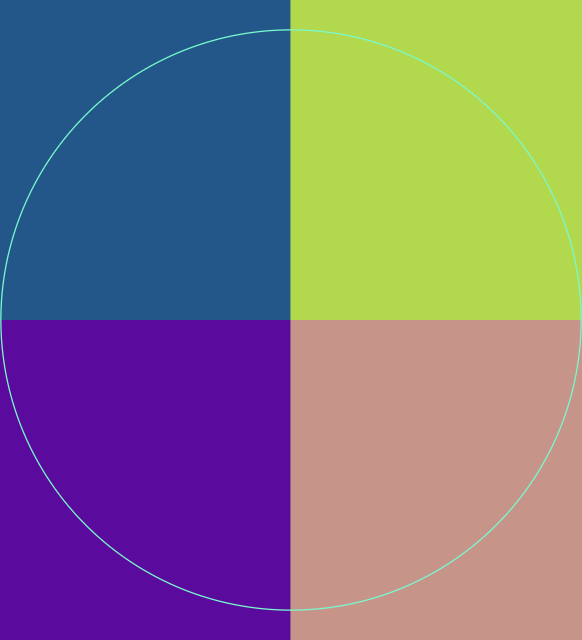
Reproduce this background procedurally as a Shadertoy shader.

```glsl
// Four flat colour quadrants with a thin aquamarine ring around the centre.
#define SPLIT vec2(0.499, 0.5)
#define RING_CENTER vec2(0.5, 0.5)
#define RING_RADIUS 0.4985
#define RING_WIDTH 0.0022
#define RING_COLOR vec3(0.47, 0.98, 0.80)
#define TOP_LEFT vec3(0.137, 0.343, 0.537)
#define TOP_RIGHT vec3(0.698, 0.847, 0.306)
#define BOTTOM_LEFT vec3(0.353, 0.039, 0.616)
#define BOTTOM_RIGHT vec3(0.780, 0.580, 0.540)

// Quadrant colours, blended over one pixel at the dividing lines
vec3 quadrants(vec2 uv, vec2 pixel) {
    vec2 side = clamp((uv - SPLIT) / pixel + 0.5, 0.0, 1.0);
    vec3 bottom = mix(BOTTOM_LEFT, BOTTOM_RIGHT, side.x);
    vec3 top = mix(TOP_LEFT, TOP_RIGHT, side.x);
    return mix(bottom, top, side.y);
}

// Coverage of the ring outline; lengths are in canvas widths
float ringMask(vec2 fromCenter, float pixel) {
    float edge = abs(length(fromCenter) - RING_RADIUS) - 0.5 * RING_WIDTH;
    return clamp(0.5 - edge / pixel, 0.0, 1.0);
}

void mainImage(out vec4 fragColor, in vec2 fragCoord) {
    vec2 uv = fragCoord / iResolution.xy;
    vec3 color = quadrants(uv, 1.0 / iResolution.xy);

    // Ring over the quadrants
    vec2 fromCenter = (fragCoord - RING_CENTER * iResolution.xy) / iResolution.x;
    color = mix(color, RING_COLOR, ringMask(fromCenter, 1.0 / iResolution.x));

    fragColor = vec4(color, 1.0);
}
```
